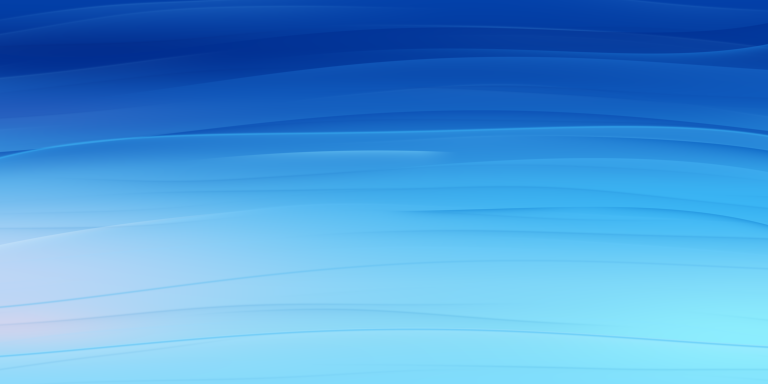
Write a Shadertoy shader that draws this background.

```glsl
float hash(float n) {
    return fract(sin(n * 127.1) * 437.585);
}

vec2 gradientAt(vec2 cell) {
    float angle = 6.2832 * hash(cell.x + cell.y * 0.731);
    return vec2(cos(angle), sin(angle));
}

float gradientNoise(vec2 p) {
    vec2 i = floor(p), f = fract(p);
    vec2 u = f * f * f * (f * (f * 6.0 - 15.0) + 10.0);
    vec2 e = vec2(1, 0);
    float low = mix(dot(gradientAt(i), f), dot(gradientAt(i + e), f - e), u.x);
    float high = mix(dot(gradientAt(i + e.yx), f - e.yx), dot(gradientAt(i + 1.0), f - 1.0), u.x);
    return mix(low, high, u.y);
}

// Smooth quartic through five heights spaced evenly across the canvas
float curve(float x, float a, float b, float c, float d, float e) {
    float s = 4.0 * x;
    float d2 = c - 2.0 * b + a;
    float d3 = d - 3.0 * c + 3.0 * b - a;
    float d4 = e - 4.0 * d + 6.0 * c - 4.0 * b + a;
    return a + s * (b - a + (s - 1.0) / 2.0 * (d2 + (s - 2.0) / 3.0 * (d3 + (s - 3.0) / 4.0 * d4)));
}

// Crisp upper edge whose tint fades away below it
float fold(float y, float edge, float depth) {
    float below = edge - y;
    float blur = 0.8 / iResolution.y;
    return smoothstep(-blur, blur, below) * exp(-max(below, 0.0) / depth);
}

float thread(float y, float edge) {
    float width = 0.0015 + 0.5 / iResolution.y;
    return exp(-pow((y - edge) / width, 2.0));
}

float glow(vec2 p, vec2 center, vec2 size) {
    vec2 d = (p - center) / size;
    return exp(-dot(d, d));
}

vec3 skyGradient(float y) {
    vec3 stops[9] = vec3[9](
        vec3(0.49, 0.86, 0.99), vec3(0.52, 0.86, 0.97), vec3(0.48, 0.83, 0.97),
        vec3(0.39, 0.78, 0.96), vec3(0.24, 0.67, 0.92), vec3(0.13, 0.50, 0.83),
        vec3(0.05, 0.34, 0.73), vec3(0.01, 0.23, 0.62), vec3(0.01, 0.25, 0.66));
    float s = clamp(y, 0.0, 0.999) * 8.0;
    int i = int(s);
    return mix(stops[i], stops[i + 1], smoothstep(0.0, 1.0, fract(s)) * 0.4 + fract(s) * 0.6);
}

void mainImage(out vec4 fragColor, in vec2 fragCoord) {
    vec2 p = fragCoord / iResolution.xy;
    float x = p.x, y = p.y;
    float arch = 0.07 * sin(2.7 * x) - 0.035;
    float streak = gradientNoise(vec2(x * 1.6, (y - arch) * 15.0));
    vec3 color = skyGradient(y + 0.025 * streak);

    // Broad side glows
    color = mix(color, vec3(0.78, 0.84, 0.96), 0.9 * glow(p, vec2(-0.05, 0.27), vec2(0.42, 0.23)));
    color = mix(color, vec3(0.90, 0.83, 0.92), 0.6 * glow(p, vec2(0.0, 0.15), vec2(0.16, 0.05)));
    color = mix(color, vec3(0.56, 0.95, 1.0), 0.8 * glow(p, vec2(1.0, 0.12), vec2(0.28, 0.14)));
    color = mix(color, vec3(0.20, 0.73, 0.98), 0.6 * glow(p, vec2(1.0, 0.46), vec2(0.45, 0.10)));
    color = mix(color, vec3(0.00, 0.15, 0.53), 0.7 * glow(p, vec2(0.05, 0.86), vec2(0.40, 0.07)));
    color = mix(color, vec3(0.20, 0.34, 0.73), 0.5 * glow(p, vec2(0.0, 0.70), vec2(0.30, 0.06)));

    // Scattered translucent sheets
    vec3 shadow = color * vec3(0.62, 0.81, 0.91);
    vec3 light = mix(color, vec3(0.45, 0.82, 1.0), 0.36) + 0.02;
    for (float i = 0.0; i < 28.0; i++) {
        float seed = hash(i + 3.7);
        float sway = 0.05 * gradientNoise(vec2(x * 2.2 + seed * 9.0, i * 0.63));
        float edge = (i + seed) / 28.0 + arch * (0.5 + seed) + sway;
        float fade = smoothstep(-0.25, 0.35, gradientNoise(vec2(x * 2.0 + 4.0, i * 1.37)));
        float sheet = fold(y, edge, 0.012 + 0.035 * seed) * fade;
        color = mix(color, seed > 0.48 ? light : shadow, 0.32 * sheet * smoothstep(-0.2, 0.5, y));
        color = mix(color, seed > 0.6 ? light : shadow, 0.22 * thread(y, edge) * fade);
    }

    // Deep upper folds
    float crest = curve(x, 0.805, 0.823, 0.87, 0.865, 0.885);
    float slope = curve(x, 0.727, 0.779, 0.839, 0.849, 0.818);
    color = mix(color, vec3(0.00, 0.18, 0.57), 0.6 * fold(y, crest + 0.055, 0.05));
    color = mix(color, vec3(0.10, 0.47, 0.84), 0.65 * fold(y, crest, 0.014) * smoothstep(0.3, 1.0, x));
    color = mix(color, vec3(0.10, 0.42, 0.80), 0.55 * fold(y, slope, 0.045) * smoothstep(0.05, 0.5, x));

    // Dark band and the bright ribbon beneath it
    float band = curve(x, 0.604, 0.659, 0.706, 0.706, 0.659);
    float ribbon = curve(x, 0.589, 0.648, 0.656, 0.669, 0.646);
    float taper = smoothstep(0.5, 1.0, x);
    color = mix(color, vec3(0.04, 0.30, 0.70), 0.7 * fold(y, band, 0.026));
    color = mix(color, vec3(0.22, 0.64, 0.92), 0.6 * fold(y, ribbon, 0.02 + 0.04 * taper));
    color = mix(color, vec3(0.22, 0.70, 0.96), 0.5 * thread(y, ribbon));
    float underside = ribbon - 0.010 - 0.028 * taper;
    color = mix(color, vec3(0.05, 0.40, 0.77), 0.85 * fold(y, underside, 0.018) * smoothstep(0.6, 0.95, x));

    // Middle shelves
    float shelf = curve(x, 0.54, 0.583, 0.608, 0.585, 0.58);
    float rise = curve(x, 0.45, 0.51, 0.56, 0.588, 0.552);
    float shelfWindow = smoothstep(0.22, 0.45, x) * smoothstep(0.60, 0.54, x);
    color = mix(color, vec3(0.42, 0.78, 0.96), 0.65 * fold(y, shelf, 0.018) * shelfWindow);
    color = mix(color, vec3(0.27, 0.71, 0.96), 0.5 * fold(y, rise, 0.03) * smoothstep(0.4, 0.7, x));

    // Thin dark sliver toward the right
    float sliver = curve(x, 0.458, 0.461, 0.45, 0.461, 0.414);
    float sliverWindow = smoothstep(0.49, 0.6, x) * (1.0 - 0.6 * glow(p, vec2(0.76, 0.46), vec2(0.06, 0.1)));
    color = mix(color, vec3(0.12, 0.56, 0.86), 0.75 * fold(y, sliver, 0.009) * sliverWindow);

    // Pale lower edges
    float wisp = curve(x, 0.362, 0.438, 0.475, 0.49, 0.49);
    float swell = curve(x, 0.20, 0.26, 0.31, 0.32, 0.30);
    float base = curve(x, 0.076, 0.12, 0.146, 0.133, 0.10);
    color = mix(color, vec3(0.82, 0.92, 0.99), 0.5 * fold(y, wisp, 0.012) * smoothstep(0.4, 0.0, x));
    color = mix(color, vec3(0.36, 0.74, 0.94), 0.4 * thread(y, swell));
    color = mix(color, vec3(0.68, 0.91, 1.0), 0.5 * fold(y, base, 0.018));
    color = mix(color, vec3(0.30, 0.74, 0.96), 0.5 * thread(y, base - 0.004));

    fragColor = vec4(clamp(color, 0.0, 1.0), 1.0);
}
```
